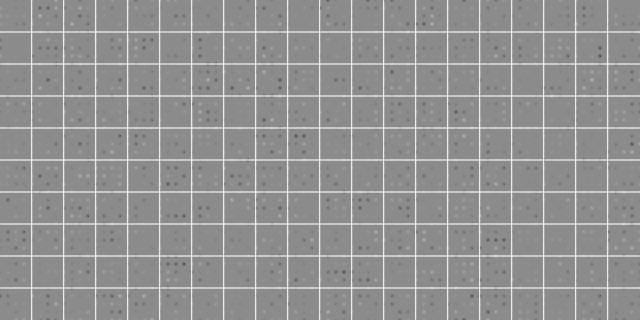
Write a Shadertoy shader that draws this pattern.

```glsl
#define CELLS vec2(20.0, 10.0)
#define DOTS_PER_CELL 4.0
#define DOT_RADIUS 0.085
#define DARK_DOT 0.19
#define LIGHT_DOT 0.13
#define LINE_WIDTH 0.041
#define LINE_SHIFT vec2(-0.012, 0.0)
#define BASE_GREY 0.547
#define LINE_GREY 0.92

float hash(vec2 p) {
    return fract(sin(dot(p, vec2(127.1, 311.7))) * 43758.5453);
}

// Soft dots on a lattice, each with its own signed contrast
float dotShade(vec2 p) {
    vec2 id = round(p * DOTS_PER_CELL);
    float dist = length(p - id / DOTS_PER_CELL);
    float signedTone = 2.0 * hash(id + 3.7) - 1.0;
    float contrast = signedTone < 0.0 ? DARK_DOT : LIGHT_DOT;
    float cellStrength = mix(0.55, 1.1, hash(floor(p) + 71.3));
    float mask = 1.0 - smoothstep(0.015, DOT_RADIUS, dist);
    return signedTone * abs(signedTone) * contrast * cellStrength * mask;
}

// Coverage of the interior grid lines, none along the border
float gridLines(vec2 p, float pixel) {
    vec2 nearest = clamp(round(p - LINE_SHIFT), vec2(1.0), CELLS - 1.0);
    vec2 dist = abs(p - LINE_SHIFT - nearest);
    vec2 edge = (0.5 * LINE_WIDTH - dist) / pixel + 0.5;
    vec2 cover = clamp(edge, 0.0, 1.0) * min(1.0, LINE_WIDTH / pixel);
    return max(cover.x, cover.y);
}

void mainImage(out vec4 fragColor, in vec2 fragCoord) {
    vec2 p = fragCoord / iResolution.xy * CELLS;
    float pixel = CELLS.y / iResolution.y;

    float grey = BASE_GREY + dotShade(p);
    grey = mix(grey, LINE_GREY, gridLines(p, pixel));
    fragColor = vec4(vec3(grey), 1.0);
}
```
